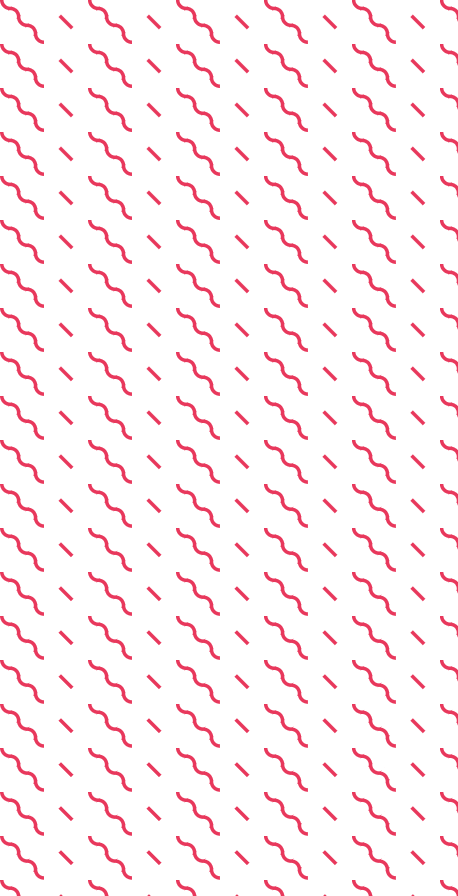
This pattern is drawn by a Shadertoy shader. Its source:

```glsl
// Diagonal wavy strokes alternating with short slanted dashes, in red on white.
// Each 2 x 1 tile holds a wave built from five quarter-circle arcs and a dash
// given as an oriented box; both are distance functions, repeated with mod.

const float HALF_STROKE = 0.04;

// Wave running from the upper left to the lower right of the unit square.
float waveDistance(vec2 p) {
    float radius = (1.0 - HALF_STROKE) / 5.0;
    vec2 q = p - vec2(HALF_STROKE, 0.0);

    // Pick the arc along the diagonal; centres alternate between its sides.
    float arc = clamp(floor((q.x + q.y) / (2.0 * radius)), 0.0, 4.0);
    vec2 center = mod(arc, 2.0) < 0.5 ? vec2(radius, 0.0) : vec2(0.0, radius);
    float stroke = abs(length(q - arc * radius - center) - radius) - HALF_STROKE;

    // Drop the far side of each circle, then cut the two ends square.
    stroke = max(stroke, abs(q.x - q.y) - 0.25);
    return max(stroke, max(-p.y, p.x - 1.0));
}

// Flat-ended dash along the same diagonal, centred on the origin.
float dashDistance(vec2 p) {
    vec2 alongAcross = vec2(p.x + p.y, p.y - p.x) * inversesqrt(2.0);
    vec2 edge = abs(alongAcross) - vec2(0.2, HALF_STROKE);
    return length(max(edge, 0.0)) + min(max(edge.x, edge.y), 0.0);
}

void mainImage(out vec4 fragColor, in vec2 fragCoord) {
    // Rows are counted down from the top edge.
    float rows = 20.37;
    float pixel = rows / iResolution.y;
    vec2 p = vec2(fragCoord.x, iResolution.y - fragCoord.y) * pixel;
    vec2 tile = mod(p, vec2(2.0, 1.0));

    float d = min(waveDistance(tile), dashDistance(tile - vec2(1.5, 0.5)));
    float ink = clamp(0.5 - d / pixel, 0.0, 1.0);

    vec3 white = vec3(1.0);
    vec3 red = vec3(0.91, 0.22, 0.36);
    fragColor = vec4(mix(white, red, ink), 1.0);
}
```
